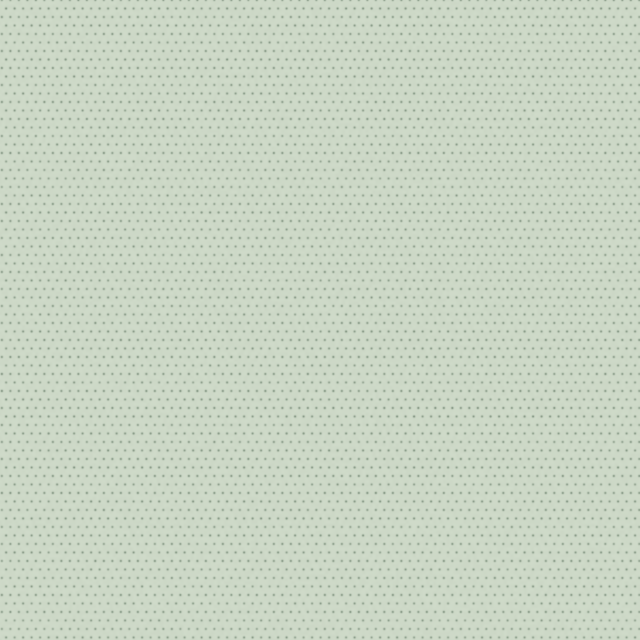
Reproduce this pattern procedurally as a three.js fragment shader.

```glsl
varying vec2 vUv;

const float REPEATS = 75.3;                   // dots across and rows down
const vec2 PHASE = vec2(0.22, 0.0);           // lattice offset, in cells
const float DOT_SPREAD = 0.103;               // soft dot radius, in cells
const float DOT_WEAR = 0.22;                  // fading from dot to dot
const float ROW_WEAR = 0.18;                  // fading from row to row
const float GRAIN_SCALE = 190.0;              // paper mottling cells across
const float GRAIN_AMOUNT = 0.014;
const vec3 PAPER = vec3(0.805, 0.850, 0.782);
const vec3 INK = vec3(0.555, 0.625, 0.550);

float hash(vec2 p) {
  vec3 q = fract(vec3(p.xyx) * 0.1031);
  q += dot(q, q.yzx + 33.33);
  return fract((q.x + q.y) * q.z);
}

float valueNoise(vec2 p) {
  vec2 cell = floor(p);
  vec2 f = fract(p);
  f = f * f * (3.0 - 2.0 * f);
  float low = mix(hash(cell), hash(cell + vec2(1.0, 0.0)), f.x);
  float high = mix(hash(cell + vec2(0.0, 1.0)), hash(cell + vec2(1.0)), f.x);
  return mix(low, high, f.y);
}

// Soft round dots, with every other row shifted by half a cell
float dotCoverage(vec2 uv) {
  vec2 p = vec2(uv.x, 1.0 - uv.y) * REPEATS - PHASE;
  float row = floor(p.y + 0.5);
  p.x -= 0.5 * mod(row, 2.0);
  vec2 id = vec2(floor(p.x + 0.5), row);
  vec2 offset = p - id;

  float dotFade = DOT_WEAR * (hash(id + 17.0) - 0.5);
  float rowFade = ROW_WEAR * (hash(vec2(row + 5.0, 41.0)) - 0.5);
  float falloff = exp(-dot(offset, offset) / (2.0 * DOT_SPREAD * DOT_SPREAD));
  return clamp(falloff * (0.95 + dotFade + rowFade), 0.0, 1.0);
}

void main() {
  // Faintly mottled paper under the printed dots
  float grain = valueNoise(vUv * GRAIN_SCALE) - 0.5;
  vec3 color = mix(PAPER, INK, dotCoverage(vUv));
  gl_FragColor = vec4(color + grain * GRAIN_AMOUNT, 1.0);
}
```
